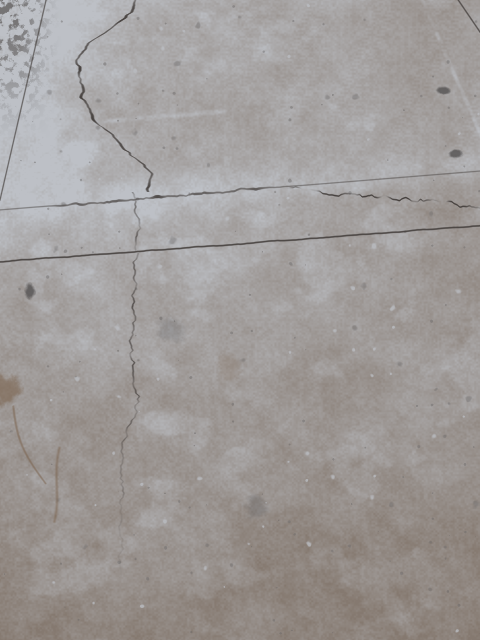
This texture is drawn by a WebGL 1 fragment shader. Its source:

```glsl
precision highp float;
// Weathered concrete slab with saw-cut joints, wandering cracks, pale bloom and stains.
uniform vec2 u_resolution;

const vec3 DARK_CONCRETE = vec3(0.55, 0.51, 0.48);
const vec3 PALE_CONCRETE = vec3(0.73, 0.74, 0.76);
const vec3 GRIME = vec3(0.41, 0.40, 0.40);
const vec3 CRACK = vec3(0.27, 0.25, 0.24);
const vec3 RUST = vec3(0.47, 0.37, 0.28);

float hash(vec2 p) {
  return fract(sin(dot(p, vec2(127.1, 311.7))) * 43758.5453);
}

float noise(vec2 p) {
  vec2 i = floor(p), f = fract(p);
  f = f * f * (3.0 - 2.0 * f);
  return mix(mix(hash(i), hash(i + vec2(1.0, 0.0)), f.x),
             mix(hash(i + vec2(0.0, 1.0)), hash(i + 1.0), f.x), f.y);
}

float fbm(vec2 p) {
  float sum = 0.0, weight = 0.5;
  for (int i = 0; i < 5; i++) {
    sum += weight * noise(p);
    p = mat2(1.6, 1.2, -1.2, 1.6) * p + 7.3;
    weight *= 0.5;
  }
  return sum / 0.97;
}

// Sideways wander of a crack along its length
float jag(float t, float seed) {
  return 0.012 * (noise(vec2(t * 26.0, seed)) - 0.5)
       + 0.007 * (noise(vec2(t * 85.0, seed + 5.0)) - 0.5)
       + 0.004 * (noise(vec2(t * 210.0, seed + 9.0)) - 0.5);
}

float stroke(float dist, float width, float aa) {
  return 1.0 - smoothstep(width - aa * 0.5, width + aa, abs(dist));
}

float segmentDist(vec2 p, vec2 a, vec2 b) {
  vec2 ab = b - a;
  return length(p - a - ab * clamp(dot(p - a, ab) / dot(ab, ab), 0.0, 1.0));
}

// Soft ragged ellipse
float blob(vec2 p, vec2 center, vec2 radius) {
  float d = length((p - center) / radius) + 0.9 * (fbm(p * 90.0) - 0.5);
  return 1.0 - smoothstep(0.5, 1.2, d);
}

// Scattered specks, at most one per grid cell
float specks(vec2 p, float scale, float share, float size, float seed) {
  vec2 cell = floor(p * scale);
  vec2 center = 0.25 + 0.5 * vec2(hash(cell + seed), hash(cell + seed + 3.7));
  float radius = size * (0.4 + 0.6 * hash(cell + seed + 8.1));
  float d = length(fract(p * scale) - center) + radius * (noise(p * 190.0) - 0.5);
  return step(hash(cell + seed + 1.9), share) * (1.0 - smoothstep(radius * 0.3, radius * 1.3, d));
}

void main() {
  vec2 p = gl_FragCoord.xy / u_resolution.y;
  float aa = 1.0 / u_resolution.y;

  // Mottled ground, darker and warmer toward the bottom right
  float tone = mix(0.06, 0.62, smoothstep(-0.1, 0.85, p.y)) + 0.2 * (0.4 - p.x);
  tone += 0.5 * (fbm(p * 6.0) - 0.5) + 0.42 * (fbm(p * 27.0 + 4.0) - 0.5);
  tone += 0.2 * smoothstep(0.56, 0.72, fbm(p * vec2(16.0, 21.0) + 31.0));
  tone += 0.12 * (noise(p * 150.0) - 0.5) + 0.2 * (noise(p * 330.0) - 0.5);

  // Pale bloom along the cracked joint and down the left edge
  float jointY = 0.672 + 0.081 * p.x;
  float band = exp(-pow((p.y - jointY - 0.008) / 0.03, 2.0));
  float leftBloom = (1.0 - smoothstep(0.05, 0.25, p.x)) * smoothstep(0.57, 0.69, p.y);
  tone += 0.5 * max(0.8 * band, leftBloom) * (0.1 + 1.1 * fbm(p * 22.0 + 12.0));

  // Faint pale scrapes
  float scrape = stroke(segmentDist(p, vec2(0.655, 1.01), vec2(0.76, 0.77)), 0.002, 0.003);
  scrape += stroke(segmentDist(p, vec2(0.15, 0.809), vec2(0.35, 0.826)), 0.002, 0.004);
  tone += 0.35 * scrape * noise(p * 70.0);
  vec3 color = mix(DARK_CONCRETE, PALE_CONCRETE, clamp(tone, -0.15, 1.06));

  // Specks, dark stains and grime in the top left corner
  color = mix(color, GRIME, 0.4 * specks(p, 17.0, 0.14, 0.10, 2.0));
  color = mix(color, GRIME, 0.45 * specks(p, 45.0, 0.09, 0.13, 15.0));
  color = mix(color, PALE_CONCRETE, 0.8 * specks(p, 30.0, 0.08, 0.13, 41.0));
  float stain = blob(p, vec2(0.693, 0.859), vec2(0.011, 0.006));
  stain = max(stain, blob(p, vec2(0.712, 0.760), vec2(0.010, 0.006)));
  stain = max(stain, blob(p, vec2(0.047, 0.545), vec2(0.008, 0.012)));
  stain = max(stain, 0.3 * blob(p, vec2(0.268, 0.485), vec2(0.024, 0.020)));
  stain = max(stain, 0.35 * blob(p, vec2(0.400, 0.208), vec2(0.018, 0.019)));
  color = mix(color, GRIME * 0.8, 0.8 * stain);
  float corner = (1.0 - smoothstep(0.02, 0.10, p.x)) * smoothstep(0.76, 0.98, p.y);
  color = mix(color, GRIME, 0.85 * corner * smoothstep(0.45, 0.65, fbm(p * 120.0)));

  // Rust patch and drips
  vec2 bent = p + vec2(0.012 * sin(p.y * 26.0), 0.0);
  float drip = stroke(segmentDist(bent, vec2(0.02, 0.365), vec2(0.072, 0.245)), 0.001, 0.002);
  drip = max(drip, stroke(segmentDist(bent, vec2(0.105, 0.30), vec2(0.073, 0.185)), 0.001, 0.003));
  float rust = max(0.5 * drip, 0.55 * blob(p, vec2(0.008, 0.39), vec2(0.024, 0.026)));
  color = mix(color, RUST, max(rust, 0.2 * blob(p, vec2(0.356, 0.425), vec2(0.017, 0.025))));

  // Straight saw-cut joints
  float lines = 0.9 * stroke(p.y - 0.591 - 0.075 * p.x - 0.1 * jag(p.x, 3.0), 0.0009, aa);
  lines = max(lines, 0.7 * stroke(segmentDist(p, vec2(0.072, 1.0), vec2(0.0, 0.6875)), 0.0006, aa));
  lines = max(lines, 0.8 * stroke(segmentDist(p, vec2(0.716, 1.0), vec2(0.75, 0.95)), 0.0007, aa));

  // Broken joint and its branch
  float wear = noise(p * 65.0);
  float middle = smoothstep(0.05, 0.14, p.x) * (1.0 - smoothstep(0.38, 0.48, p.x));
  float broken = p.y - jointY - 0.4 * middle * jag(p.x, 9.0);
  lines = max(lines, (0.5 + 0.4 * middle * wear) * stroke(broken, 0.0006 + 0.0016 * middle * wear, aa));
  float branch = p.y - 0.711 + 0.115 * (p.x - 0.43) - 0.8 * jag(p.x, 17.0);
  lines = max(lines, smoothstep(0.42, 0.46, p.x) * smoothstep(0.1, 0.8, wear) * stroke(branch, 0.0008, aa));

  // Upper crack, then its faint lower continuation
  float upperX = 0.126 + 0.085 * smoothstep(0.9, 1.0, p.y) + 0.11 * (1.0 - smoothstep(0.71, 0.86, p.y));
  float upper = (p.x - upperX - jag(p.y, 23.0)) / 1.4;
  lines = max(lines, (0.5 + 0.5 * wear) * step(0.70, p.y) * stroke(upper, 0.0004 + 0.001 * wear, aa));
  float lowerX = 0.188 + 0.028 * smoothstep(0.2, 0.7, p.y) + 0.014 * exp(-pow((p.y - 0.37) / 0.04, 2.0));
  float lower = (p.x - lowerX - jag(p.y, 37.0)) / 1.3;
  float fade = smoothstep(0.05, 0.4, p.y) * (1.0 - step(0.70, p.y)) * (0.15 + 0.7 * wear);
  lines = max(lines, fade * stroke(lower, 0.0006, aa));

  gl_FragColor = vec4(mix(color, CRACK, lines), 1.0);
}
```
